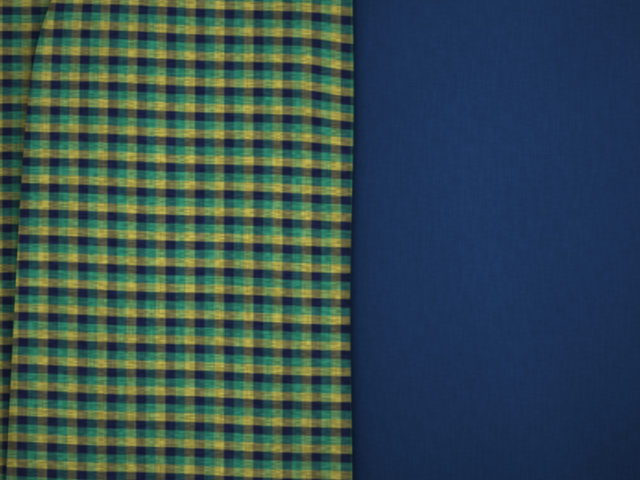
This texture is drawn by a WebGL 1 fragment shader. Its source:

```glsl
precision highp float;
// Checked woven cloth with a soft fold, lying beside a plain blue cloth.
uniform vec2 u_resolution;

const vec3 NAVY = vec3(0.085, 0.105, 0.205);
const vec3 GREEN = vec3(0.155, 0.445, 0.355);
const vec3 YELLOW = vec3(0.605, 0.575, 0.265);
const vec3 BLUE = vec3(0.113, 0.205, 0.355);
const float WEFT_SHARE = 0.61;

float hash(vec2 cell) {
  return fract(sin(dot(cell, vec2(41.3, 289.1))) * 4375.5);
}

// Smoothly interpolated random cells, from -0.5 to 0.5
float cellNoise(vec2 p) {
  vec2 i = floor(p);
  vec2 f = fract(p);
  f = f * f * (3.0 - 2.0 * f);
  float low = mix(hash(i), hash(i + vec2(1.0, 0.0)), f.x);
  float high = mix(hash(i + vec2(0.0, 1.0)), hash(i + vec2(1.0, 1.0)), f.x);
  return mix(low, high, f.y) - 0.5;
}

// Uneven threads: short slubs across, longer ones down
float weave(vec2 p, float across, float down) {
  return across * cellNoise(p * vec2(95.0, 300.0))
       + down * cellNoise(p * vec2(260.0, 45.0));
}

// Broad ripples from layered sines
float ripples(vec2 p) {
  return 0.5 * sin(p.x * 19.0 + 1.5 * sin(p.y * 4.0))
       + 0.3 * sin(p.x * 31.0 - p.y * 9.0)
       + 0.2 * sin(p.y * 23.0 + p.x * 7.0);
}

float band(float phase, float centre, float blur) {
  float d = abs(fract(phase - centre + 0.5) - 0.5);
  return 1.0 - smoothstep(1.0 / 6.0 - blur, 1.0 / 6.0 + blur, d);
}

// Repeating navy, green and yellow yarn; phase 0 is mid navy
vec3 yarn(float phase, float blur) {
  return NAVY * band(phase, 0.0, blur)
       + GREEN * band(phase, 1.0 / 3.0, blur)
       + YELLOW * band(phase, 2.0 / 3.0, blur);
}

// Rows show more strongly than columns
vec3 checks(vec2 p, vec2 origin, vec2 period, float blur) {
  vec2 phase = (p - origin) / period;
  return mix(yarn(phase.x, blur), yarn(phase.y, blur), WEFT_SHARE);
}

float foldEdge(float y) {
  return 0.062 - 0.05 * y + 0.046 * exp(-9.0 * y);
}

float seamEdge(float y) {
  return 0.735 + 0.003 * sin(y * 7.5) - 0.003 * y;
}

vec3 checkedCloth(vec2 p, float blur) {
  float fromFold = p.x - foldEdge(p.y);

  // Front layer: rows sag to the right, columns lean with the fold
  vec2 q = p;
  float pull = (p.y - 0.17) / 0.16;
  q.y -= 0.038 * (p.x - 0.521) + 0.001 * sin(p.x * 17.0 + p.y * 5.0);
  q.y -= 0.010 * smoothstep(0.62, 0.74, p.x) * exp(-pull * pull);
  q.x -= 0.25 * (foldEdge(p.y) - 0.042) * exp(-7.0 * max(fromFold, 0.0));
  vec3 front = checks(q, vec2(0.477, 0.354), vec2(0.0608, 0.054), blur);
  vec2 toLight = (p - vec2(0.45, 0.48)) / vec2(0.75, 0.85);
  front *= 1.10 - 0.38 * dot(toLight, toLight) + 0.03 * ripples(p);
  front *= 0.90 + 0.10 * smoothstep(0.0, 0.025, fromFold);

  // Back layer, shaded under the fold
  vec3 back = checks(p, vec2(0.015, 0.425), vec2(0.0608, 0.0503), blur);
  back *= 0.84 - 0.36 * exp(min(fromFold, 0.0) * 75.0);

  vec3 colour = mix(back, front, smoothstep(-0.0025, 0.0025, fromFold));
  return colour * (1.0 + weave(p, 0.26, 0.12)) + 0.012;
}

vec3 plainCloth(vec2 p, float fromSeam) {
  vec2 toLight = (p - vec2(0.99, 0.36)) / vec2(0.62, 0.85);
  float light = 1.06 - 0.42 * dot(toLight, toLight) + 0.02 * ripples(p);
  light *= 1.0 - 0.18 * exp(-max(fromSeam, 0.0) * 32.0);
  light *= 1.0 + weave(p + 3.0, 0.07, 0.07);
  return BLUE * light;
}

void main() {
  // Height is one unit, with y measured downwards
  vec2 p = gl_FragCoord.xy / u_resolution;
  p = vec2(p.x * 4.0 / 3.0, 1.0 - p.y);
  float pixel = 1.0 / u_resolution.y;
  float blur = min(0.035 + pixel * 9.0, 0.16);

  float fromSeam = p.x - seamEdge(p.y);
  float soft = 0.002 + pixel * 0.5;
  float cover = smoothstep(-soft, soft, fromSeam);
  vec3 checked = checkedCloth(p, blur);
  checked *= 1.0 - 0.22 * exp(min(fromSeam, 0.0) * 150.0);
  vec3 colour = mix(checked, plainCloth(p, fromSeam), cover);

  // Narrow shadow cast beside the seam
  colour *= 1.0 - 0.45 * cover * exp(-max(fromSeam, 0.0) * 130.0);
  gl_FragColor = vec4(clamp(colour, 0.0, 1.0), 1.0);
}
```
